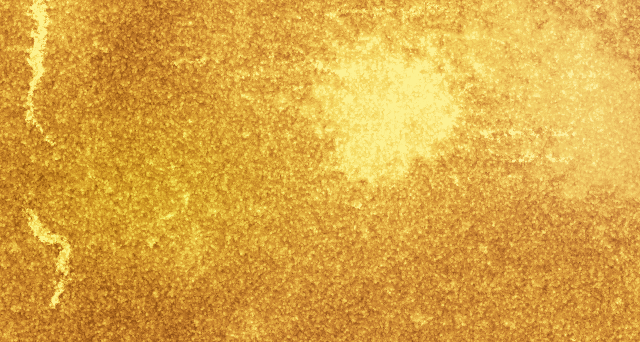
A WebGL 2 fragment shader for this texture:

```glsl
#version 300 es
precision highp float;

uniform vec2 u_resolution;
out vec4 fragColor;

vec2 hash2(vec2 p) {
  vec3 q = fract(vec3(p.xyx) * vec3(0.1031, 0.103, 0.0973));
  q += dot(q, q.yzx + 33.33);
  return fract((q.xx + q.yz) * q.zy);
}

float gradientNoise(vec2 p) {
  vec2 i = floor(p), f = fract(p);
  vec2 u = f * f * f * (f * (f * 6.0 - 15.0) + 10.0);
  float a = dot(hash2(i) * 2.0 - 1.0, f);
  float b = dot(hash2(i + vec2(1, 0)) * 2.0 - 1.0, f - vec2(1, 0));
  float c = dot(hash2(i + vec2(0, 1)) * 2.0 - 1.0, f - vec2(0, 1));
  float d = dot(hash2(i + 1.0) * 2.0 - 1.0, f - 1.0);
  return mix(mix(a, b, u.x), mix(c, d, u.x), u.y);
}

float fbm(vec2 p) {
  float sum = 0.0, amp = 1.0;
  for (int i = 0; i < 5; i++) {
    sum += amp * gradientNoise(p);
    p = mat2(1.6, 1.2, -1.2, 1.6) * p + 17.3;
    amp *= 0.6;
  }
  return sum;
}

// Round grains of random size; density is the share of cells that hold one
float grains(vec2 p, float density) {
  vec2 cell = floor(p);
  float best = 0.0;
  for (int y = -1; y <= 1; y++)
    for (int x = -1; x <= 1; x++) {
      vec2 id = cell + vec2(x, y);
      vec2 rnd = hash2(id + 71.0);
      float d = length(p - id - hash2(id)) / (0.25 + 0.4 * rnd.y);
      best = max(best, smoothstep(1.0, 0.45, d) * step(rnd.x, density) * (0.45 + 0.55 * rnd.y));
    }
  return best;
}

float glow(vec2 p, vec2 centre, vec2 radius) {
  vec2 q = (p - centre) / radius;
  return exp(-dot(q, q));
}

float vein(vec2 p, vec2 a, vec2 b, float width) {
  vec2 ab = b - a;
  float h = clamp(dot(p - a, ab) / dot(ab, ab), 0.0, 1.0);
  return exp(-pow(length(p - a - ab * h) / width, 2.0));
}

vec3 goldRamp(float tone) {
  vec3 ramp[7] = vec3[7](
    vec3(0.56, 0.31, 0.10), vec3(0.69, 0.42, 0.15), vec3(0.80, 0.53, 0.20),
    vec3(0.87, 0.64, 0.24), vec3(0.93, 0.75, 0.32), vec3(0.96, 0.84, 0.38),
    vec3(0.99, 0.94, 0.57));
  float x = clamp(tone * 5.0 + 1.0, 0.0, 5.999);
  int i = int(x);
  return mix(ramp[i], ramp[i + 1], fract(x));
}

void main() {
  vec2 p = gl_FragCoord.xy / u_resolution * vec2(1.87, 1.0);
  float blotch = fbm(p * 5.0 + 3.0);
  float rough = fbm(p * 22.0 + 40.0);
  float fine = fbm(p * 80.0);
  vec2 w = p + 0.03 * vec2(gradientNoise(p * 14.0), gradientNoise(p * 14.0 + 50.0))
             + 0.012 * vec2(rough, fine);

  // Broad light and shade
  float tone = 0.41 + 0.10 * blotch;
  tone += 0.22 * glow(p, vec2(1.10, 0.70), vec2(0.42, 0.36));
  tone += 0.13 * glow(p, vec2(1.74, 0.57), vec2(0.26, 0.24));
  tone += 0.12 * glow(p, vec2(1.52, 0.84), vec2(0.45, 0.26));
  tone += 0.08 * glow(p, vec2(1.20, 0.46), vec2(0.30, 0.14));
  tone += 0.24 * glow(w, vec2(0.18, 0.95), vec2(0.11, 0.12));
  tone += 0.08 * glow(p, vec2(0.50, 0.42), vec2(0.28, 0.16));
  tone += 0.15 * glow(w, vec2(0.57, 0.23), vec2(0.06, 0.07));
  tone += 0.16 * glow(w, vec2(0.73, 0.04), vec2(0.07, 0.05));
  tone -= 0.20 * glow(p, vec2(0.38, 0.86), vec2(0.14, 0.22));
  tone -= 0.20 * glow(p, vec2(0.28, 0.05), vec2(0.34, 0.20));
  tone -= 0.10 * glow(p, vec2(0.04, 0.48), vec2(0.14, 0.20));
  tone -= 0.09 * glow(p, vec2(1.00, 0.04), vec2(0.50, 0.18));
  tone -= 0.06 * glow(p, vec2(1.48, 0.26), vec2(0.25, 0.18));

  // Worn bright patch with a ragged rim and side tongues
  float patchField = glow(w, vec2(1.10, 0.76), vec2(0.21, 0.20));
  patchField += 0.75 * glow(w, vec2(1.11, 0.56), vec2(0.14, 0.11));
  patchField += 0.5 * glow(w, vec2(0.95, 0.68), vec2(0.10, 0.07));
  patchField += 0.55 * glow(w, vec2(1.27, 0.66), vec2(0.13, 0.17));
  float worn = smoothstep(0.25, 1.0, patchField + 0.45 * blotch + 0.5 * rough);
  float sandField = glow(p, vec2(1.78, 0.58), vec2(0.27, 0.22));
  sandField += 0.75 * glow(p, vec2(1.52, 0.87), vec2(0.50, 0.18));
  float sand = smoothstep(0.25, 0.9, sandField + 0.5 * blotch + 0.5 * rough);
  tone += 0.29 * worn + 0.12 * sand;

  // Flaked veins down the left side
  float flakes = vein(w, vec2(0.12, 1.01), vec2(0.105, 0.80), 0.026);
  flakes = max(flakes, 0.85 * vein(w, vec2(0.10, 0.80), vec2(0.085, 0.66), 0.018));
  flakes = max(flakes, 0.5 * vein(w, vec2(0.09, 0.66), vec2(0.15, 0.58), 0.014));
  flakes = max(flakes, 0.85 * vein(w, vec2(0.08, 0.39), vec2(0.115, 0.32), 0.019));
  flakes = max(flakes, 0.8 * vein(w, vec2(0.115, 0.32), vec2(0.19, 0.285), 0.019));
  flakes = max(flakes, 0.8 * vein(w, vec2(0.19, 0.285), vec2(0.19, 0.20), 0.026));
  flakes = max(flakes, 0.55 * vein(w, vec2(0.19, 0.20), vec2(0.155, 0.11), 0.017));
  tone += 0.6 * smoothstep(0.3, 0.8, flakes + 0.5 * rough + 0.5 * fine) * smoothstep(0.05, 0.45, flakes);

  // Brushed scratches
  float scratch = vein(w, vec2(0.52, 0.805), vec2(0.61, 0.825), 0.009);
  scratch = max(scratch, 0.75 * vein(w, vec2(0.64, 0.79), vec2(0.90, 0.75), 0.010));
  scratch = max(scratch, 0.7 * vein(w, vec2(0.80, 0.84), vec2(0.98, 0.79), 0.012));
  scratch = max(scratch, 0.9 * vein(w, vec2(1.42, 0.615), vec2(1.67, 0.61), 0.011));
  scratch = max(scratch, 0.9 * vein(w, vec2(1.43, 0.55), vec2(1.66, 0.535), 0.010));
  scratch = max(scratch, 0.7 * vein(w, vec2(0.95, 0.96), vec2(1.32, 0.98), 0.013));
  tone += 0.40 * scratch * smoothstep(-0.4, 0.3, fine + rough);
  float brushed = 1.0 - abs(gradientNoise(vec2(w.x * 3.0, w.y * 18.0 + w.x * 3.0))) * 4.0;
  tone += 0.08 * max(brushed, 0.0) * smoothstep(0.8, 1.3, p.x) * smoothstep(0.45, 0.8, p.y);

  // Gritty surface, calmer where it is worn smooth
  float grit = 1.0 - 0.45 * max(worn, sand);
  float pebbles = 0.42 * grains(w * 68.0, 0.6) + 0.58 * grains(p * 115.0 + 9.0, 0.65);
  tone += grit * (0.52 * (pebbles - 0.34) + 0.38 * fine + 0.18 * rough);
  tone += 0.36 * grit * grains(w * 38.0 + 5.0, 0.05);
  tone -= 0.14 * grit * smoothstep(0.12, 0.0, abs(gradientNoise(w * 55.0)));

  // Faint olive tint at left, paler dust at upper right
  vec3 colour = goldRamp(tone + 0.03);
  colour += vec3(-0.02, 0.015, -0.06) * glow(p, vec2(0.45, 0.45), vec2(0.45, 0.25));
  colour.b += 0.06 * smoothstep(1.2, 1.8, p.x) * smoothstep(0.1, 0.6, p.y) - 0.02 * smoothstep(1.0, 0.2, p.x);
  fragColor = vec4(clamp(colour, 0.0, 1.0), 1.0);
}
```
